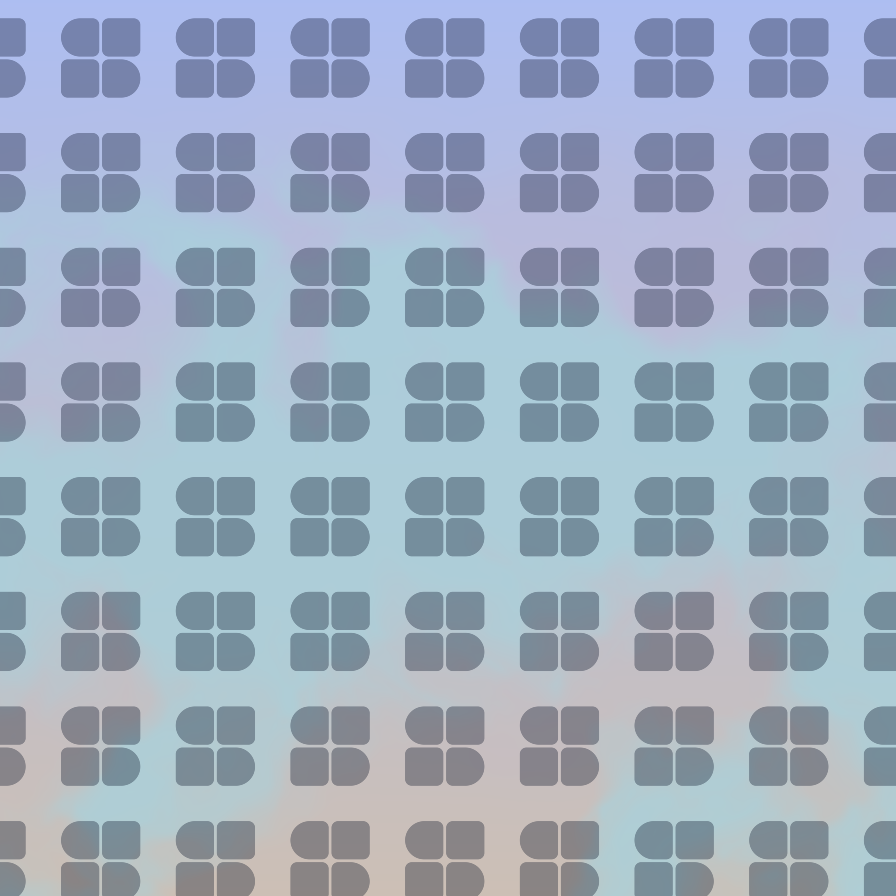
This pattern is drawn by a WebGL 1 fragment shader. Its source:

```glsl
precision highp float;

uniform vec2 u_resolution;

#define REPEATS 7.8125
#define MOTIF_CENTER vec2(0.878, 0.307)
#define TILE_OFFSET 0.179
#define TILE_HALF 0.167
#define SMALL_RADIUS 0.058
#define SKY_TOP vec3(0.68, 0.745, 0.945)
#define SKY_BOTTOM vec3(0.80, 0.75, 0.71)
#define CLOUD_COLOR vec3(0.66, 0.82, 0.86)
#define MAUVE vec3(0.76, 0.72, 0.83)
#define TILE_SHADE vec3(0.675, 0.69, 0.725)
#define CLOUD_SCALE 4.0

float hash(vec2 p) {
  return fract(sin(dot(p, vec2(127.1, 311.7))) * 43758.5453);
}

float valueNoise(vec2 p) {
  vec2 i = floor(p);
  vec2 f = fract(p);
  f = f * f * (3.0 - 2.0 * f);
  float low = mix(hash(i), hash(i + vec2(1.0, 0.0)), f.x);
  float high = mix(hash(i + vec2(0.0, 1.0)), hash(i + 1.0), f.x);
  return mix(low, high, f.y);
}

float fbm(vec2 p) {
  float sum = 0.0;
  float amplitude = 0.5;
  for (int i = 0; i < 5; i++) {
    sum += amplitude * valueNoise(p);
    p = mat2(1.6, 1.2, -1.2, 1.6) * p + 7.3;
    amplitude *= 0.5;
  }
  return sum;
}

// Signed distance to the four tiles, in cell units.
float motifDistance(vec2 p) {
  vec2 side = step(0.0, p) * 2.0 - 1.0;
  vec2 t = p - side * TILE_OFFSET;
  // The outer ends of the upper left and lower right tiles are semicircles.
  bool roundEnd = side.x * side.y < 0.0 && t.x * side.x > 0.0;
  float radius = roundEnd ? TILE_HALF : SMALL_RADIUS;
  vec2 q = abs(t) - TILE_HALF + radius;
  return length(max(q, 0.0)) + min(max(q.x, q.y), 0.0) - radius;
}

// Cloud cover, densest along a band rising to the right.
float cloudCover(vec2 uv) {
  vec2 p = uv * CLOUD_SCALE;
  vec2 warp = vec2(fbm(p + 3.1), fbm(p + 17.4)) - 0.5;
  float billow = fbm(p + 1.4 * warp + 5.0);
  float fromBand = (uv.y - 0.38 - 0.31 * uv.x) / 0.16;
  float band = exp(-fromBand * fromBand);
  float fadeTop = 1.0 - smoothstep(0.72, 0.88, uv.y);
  return smoothstep(0.49, 0.78, billow + 0.24 * band) * fadeTop;
}

void main() {
  vec2 uv = gl_FragCoord.xy / u_resolution;

  // Sky gradient with mauve haze and cyan clouds
  vec3 color = mix(SKY_BOTTOM, SKY_TOP, uv.y);
  float haze = smoothstep(0.45, 0.75, fbm(uv * 3.0 + 31.0));
  haze *= 1.0 - smoothstep(0.25, 0.45, abs(uv.y - 0.5));
  color = mix(color, MAUVE, 0.35 * haze);
  color = mix(color, CLOUD_COLOR, 0.8 * cloudCover(uv));

  // Translucent tiles
  vec2 cell = fract(uv * REPEATS - MOTIF_CENTER + 0.5) - 0.5;
  float edge = 0.5 * REPEATS / min(u_resolution.x, u_resolution.y);
  float tile = 1.0 - smoothstep(-edge, edge, motifDistance(cell));
  color *= mix(vec3(1.0), TILE_SHADE, tile);

  gl_FragColor = vec4(color, 1.0);
}
```
